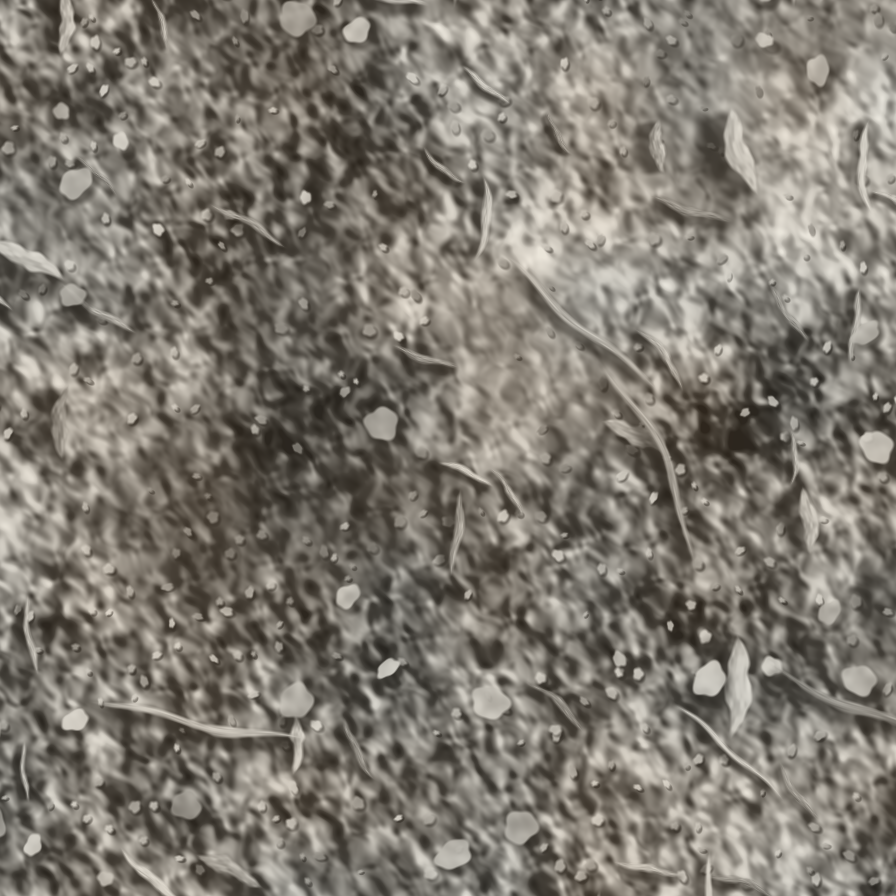
This texture is drawn by a WebGL 2 fragment shader. Its source:

```glsl
#version 300 es
precision highp float;

uniform vec2 u_resolution;
out vec4 fragColor;

#define BASE_TONE 0.545
#define PATCH_CONTRAST 0.78
#define GRAIN_CONTRAST 0.92
#define GRAIN_CELLS 80.0
#define GRAIN_ANGLE -0.9
#define SHADE_DEPTH 0.62
#define EDGE_SOFTNESS 0.0024
#define STRAND_ANGLE -0.95
#define DARK_SOIL vec3(0.25, 0.23, 0.20)
#define PALE_SOIL vec3(0.82, 0.80, 0.76)

float hash(vec2 p) {
    return fract(sin(dot(p, vec2(127.1, 311.7))) * 43758.5453);
}

vec2 hash2(vec2 p) {
    return vec2(hash(p), hash(p + 37.3));
}

mat2 rotation(float angle) {
    float c = cos(angle), s = sin(angle);
    return mat2(c, -s, s, c);
}

float noise(vec2 p) {
    vec2 i = floor(p), f = fract(p);
    f = f * f * (3.0 - 2.0 * f);
    return mix(mix(hash(i), hash(i + vec2(1, 0)), f.x),
               mix(hash(i + vec2(0, 1)), hash(i + vec2(1, 1)), f.x), f.y);
}

float fbm(vec2 p) {
    float sum = 0.0, weight = 0.5;
    for (int k = 0; k < 4; k++) {
        sum += weight * noise(p);
        p = rotation(0.6) * p * 2.03 + 11.7;
        weight *= 0.5;
    }
    return sum / 0.9375;
}

// Crumbly soil, lit from one side; centred on zero
float soilGrain(vec2 uv) {
    vec2 p = rotation(GRAIN_ANGLE) * uv * GRAIN_CELLS * vec2(0.75, 1.1);
    p += 0.6 * vec2(noise(uv * 50.0), noise(uv * 50.0 + 9.0));
    float crumbs = noise(p) - 0.5;
    float relief = noise(p) - noise(p + vec2(0.35, 0.45));
    float fine = noise(rotation(0.5) * p * 1.7 + 5.0) - 0.5;
    float clods = noise(rotation(0.9) * p * 0.45 + 21.0) - 0.5;
    return 0.42 * crumbs + 0.20 * relief + 0.36 * fine + 0.30 * clods;
}

// Rounded, uneven stones, each with a soft shadow
void addStones(inout float tone, vec2 uv, float cells, float density, float radius, float seed) {
    vec2 p = uv * cells, home = floor(p);
    float soft = EDGE_SOFTNESS * cells;
    for (int j = -1; j <= 1; j++)
    for (int i = -1; i <= 1; i++) {
        vec2 id = home + vec2(i, j) + seed;
        if (hash(id + 3.1) > density) continue;
        mat2 turn = rotation(6.283 * hash(id + 8.2));
        vec2 q = turn * (p - home - vec2(i, j) - hash2(id));
        vec2 shadowShift = turn * vec2(-0.35, 0.45) * radius;
        q.y *= 1.0 + 0.7 * hash(id + 5.7);
        float a = atan(q.y, q.x);
        float size = radius * mix(0.4, 1.0, hash(id + 6.4));
        float rim = size * (1.0 + 0.07 * sin(3.0 * a + 9.0 * hash(id)) + 0.06 * sin(5.0 * a));
        float shadow = 1.0 - smoothstep(0.7 * size, 1.4 * size, length(q + shadowShift));
        float cover = 1.0 - smoothstep(-soft, soft, length(q) - rim);
        float face = mix(0.64, 0.90, hash(id + 1.9)) + 0.16 * (noise(uv * 75.0) - 0.5);
        tone = mix(tone, tone * 0.65, shadow);
        tone = mix(tone, face, cover * 0.85);
    }
}

// Bent, tapered strands: slim ones read as twigs, broad ones as dry leaves
void addStrands(inout float tone, vec2 uv, float cells, float density, vec2 halfSize, float seed) {
    vec2 p = uv * cells, home = floor(p);
    float soft = EDGE_SOFTNESS * cells;
    for (int j = -1; j <= 1; j++)
    for (int i = -1; i <= 1; i++) {
        vec2 id = home + vec2(i, j) + seed;
        if (hash(id + 2.3) > density) continue;
        float angle = STRAND_ANGLE + 1.7 * (hash(id + 4.8) - 0.5);
        vec2 q = rotation(angle) * (p - home - vec2(i, j) - hash2(id));
        vec2 size = halfSize * mix(0.5, 1.0, hash(id + 7.5));
        float x = q.x / size.x;
        q.y += size.x * (0.4 * (hash(id + 9.6) - 0.5) * x * x + 0.03 * sin(5.0 * x + 9.0 * hash(id)));
        float width = size.y * (1.0 - x * x) * (0.7 + 0.6 * noise(vec2(4.0 * x, id.x)));
        float shadow = 1.0 - smoothstep(0.0, 2.5 * size.y, abs(q.y + 1.6 * size.y) - width);
        float cover = 1.0 - smoothstep(-soft, soft, abs(q.y) - width);
        float ends = 1.0 - smoothstep(0.8, 1.05, abs(x));
        float face = mix(0.54, 0.86, hash(id + 1.4)) + 0.10 * clamp(q.y / size.y, -1.0, 1.0);
        face += 0.18 * (noise(vec2(6.0 * x, 3.0 * q.y / size.y) + id) - 0.5);
        tone = mix(tone, tone * 0.58, shadow * ends);
        tone = mix(tone, face, cover * ends * 0.92);
    }
}

void main() {
    vec2 uv = gl_FragCoord.xy / u_resolution.y;
    // Ground: broad patches, crumbs and grit
    float area = fbm(uv * 4.0 + 2.7);
    float contrast = GRAIN_CONTRAST * mix(1.25, 0.75, area);
    float tone = BASE_TONE + PATCH_CONTRAST * (area - 0.5) + contrast * soilGrain(uv);
    addStones(tone, uv, 44.0, 0.17, 0.32, 13.0);
    // Hollows in shade
    float hollow = smoothstep(0.56, 0.74, fbm(uv * 5.0 + 31.0));
    tone = mix(tone, 0.25 + 0.45 * (tone - 0.3), SHADE_DEPTH * hollow);
    // Litter lying on top
    addStrands(tone, uv, 9.0, 0.35, vec2(0.50, 0.045), 57.0);
    addStrands(tone, uv, 6.0, 0.30, vec2(0.36, 0.075), 83.0);
    addStones(tone, uv, 11.0, 0.22, 0.24, 29.0);
    addStrands(tone, uv, 3.5, 0.30, vec2(0.55, 0.023), 71.0);
    // Tone to colour, with gentle limits at both ends
    tone = mix(tone, 0.25 + 0.4 * (tone - 0.25), step(tone, 0.25));
    tone = mix(tone, 0.78 + 0.5 * (tone - 0.78), step(0.78, tone));
    float level = (clamp(tone, 0.15, 0.90) - DARK_SOIL.g) / (PALE_SOIL.g - DARK_SOIL.g);
    vec3 color = mix(DARK_SOIL, PALE_SOIL, level);
    color += vec3(0.025, 0.0, -0.02) * (noise(uv * 9.0 + 50.0) - 0.5);
    fragColor = vec4(color, 1.0);
}
```
